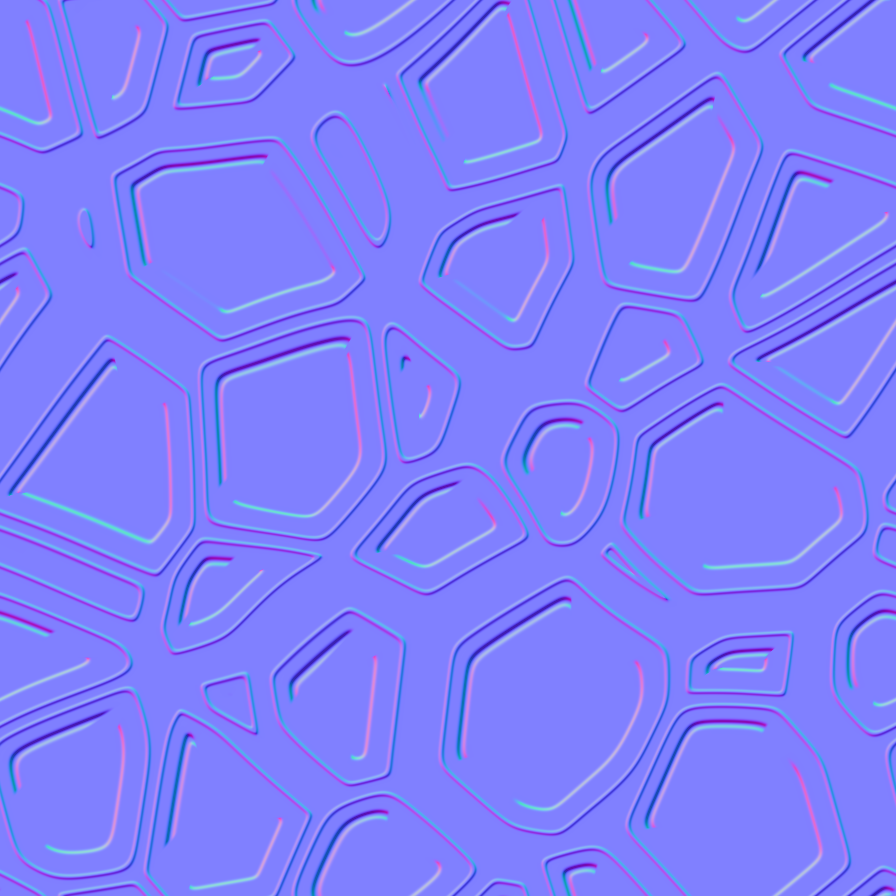
Give the GLSL for this texture map, as a three.js fragment shader.

```glsl
// Tangent-space normal map of irregular flat paving stones with wide joints.
// A tiling weighted Voronoi gives each stone a smooth edge distance; profiles across
// it carve the outline, a raised rim at the upper left and a step at the lower right.
varying vec2 vUv;

const float CELLS = 6.0;
const vec2 UP_LEFT = vec2(-0.7071, 0.7071);

// Sine-free hash, wrapped so the pattern tiles.
vec3 hash3(vec2 cell, float salt) {
  vec3 q = fract((mod(cell, CELLS) + salt).xyx * vec3(0.1031, 0.1030, 0.0973));
  q += dot(q, q.yxz + 33.33);
  return fract((q.xxy + q.yzz) * q.zyx);
}

vec2 smoothNoise(vec2 p) {
  vec2 i = floor(p), f = fract(p);
  f = f * f * (3.0 - 2.0 * f);
  vec2 low = mix(hash3(i, 71.0).xy, hash3(i + vec2(1.0, 0.0), 71.0).xy, f.x);
  vec2 high = mix(hash3(i + vec2(0.0, 1.0), 71.0).xy, hash3(i + 1.0, 71.0).xy, f.x);
  return mix(low, high, f.y) - 0.5;
}

// Stone centre in xy, its weight in z.
vec3 site(vec2 cell) {
  vec3 h = hash3(cell, 13.0);
  return vec3(cell + 0.05 + 0.9 * h.xy, 1.1 * h.z);
}

float lobe(float x, float width) {
  return exp(-x * x / (width * width));
}

void main() {
  vec2 p = vUv * CELLS;
  p += 0.16 * smoothNoise(p);

  // Find the stone that owns this point.
  vec2 base = floor(p), owner = base;
  float nearest = 1e3;
  for (int y = -2; y <= 2; y++) {
    for (int x = -2; x <= 2; x++) {
      vec2 cell = base + vec2(float(x), float(y));
      vec3 s = site(cell);
      float power = dot(p - s.xy, p - s.xy) - s.z;
      if (power < nearest) { nearest = power; owner = cell; }
    }
  }

  // Blend the distances to all its sides, starting with a round limit.
  vec3 stone = site(owner), trait = hash3(owner, 37.0);
  vec2 q = p - stone.xy;
  float k = mix(16.0, 65.0, trait.x);
  float radius = 0.45 + 0.6 * sqrt(stone.z) + 0.3 * trait.y;
  float total = exp(-k * (radius - length(q)));
  vec2 outward = total * q / max(length(q), 0.001);
  for (int y = -3; y <= 3; y++) {
    for (int x = -3; x <= 3; x++) {
      vec2 cell = owner + vec2(float(x), float(y));
      if (x == 0 && y == 0) continue;
      vec3 other = site(cell);
      vec2 link = other.xy - stone.xy;
      float span = length(link);
      float gap = hash3(owner + cell, 91.0).x;
      float side = 0.5 * (span + (stone.z - other.z) / span)
                 - dot(q, link) / span - 0.045 - 0.18 * gap * gap;
      float weight = exp(-k * side);
      total += weight;
      outward += weight * link / span;
    }
  }
  float inside = -log(total) / k;
  outward /= total;
  float steep = max(length(outward), 0.15);
  vec2 dir = outward / steep;

  // Outline groove, then rim and step on their own sides of the stone.
  float facing = dot(dir, UP_LEFT);
  float rim = smoothstep(0.25, 0.4, facing)
            * smoothstep(0.0, 0.03, dot(q, UP_LEFT) - 0.16 * trait.z);
  float ledge = smoothstep(0.1, 0.3, -facing);
  float slope = 0.58 * (lobe((inside - 0.011) / steep, 0.0105)
                      - lobe((inside + 0.011) / steep, 0.0100));
  slope += 0.80 * rim * (lobe((inside - 0.110) / steep, 0.0150)
                       - lobe((inside - 0.146) / steep, 0.0145));
  slope += 0.95 * ledge * lobe((inside - 0.160) / steep, 0.0135);

  // Slopes towards the upper left are stronger; green points down.
  slope *= 1.0 + 0.3 * sign(slope) * facing;
  vec2 tilt = dir * clamp(slope, -0.92, 0.92);
  vec3 normal = vec3(tilt.x, -tilt.y, sqrt(max(1.0 - dot(tilt, tilt), 0.0)));
  gl_FragColor = vec4(0.5 + 0.5 * normal, 1.0);
}
```
